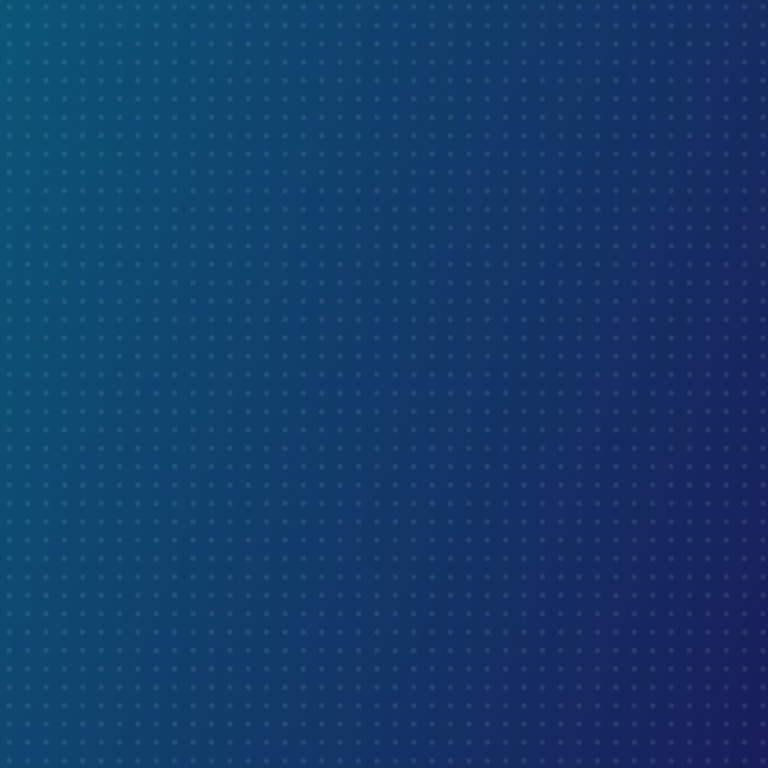
Write a Shadertoy shader that draws this background.

```glsl
// Fine grid of faint pale dots over a teal to indigo gradient.
// The gradient runs along a slanted axis and carries a very slight hue
// drift; the dots are soft discs of nearly even strength, set by fract.

const vec3 TEAL   = vec3(0.043, 0.337, 0.472);
const vec3 INDIGO = vec3(0.096, 0.118, 0.356);
const vec3 DOT_TINT = vec3(0.85, 0.95, 0.95);
const vec3 HUE_DRIFT = vec3(0.002, -0.004, 0.007);

const float GRADIENT_ANGLE = 0.349;         // radians below the horizontal
const float PITCH = 0.02394;                // spacing of the dots
const vec2  FIRST_DOT = vec2(0.0120, 0.0091); // measured from the upper left
const float DOT_RADIUS = 0.0034;
const float DOT_SOFTNESS = 0.0018;
const float DOT_OPACITY = 0.098;
const float DOT_VARIATION = 0.15;
const float DRIFT_CELLS = 24.0;             // drift cells across the canvas

float hash(vec2 p) {
    vec3 q = fract(p.xyx * 0.1031);
    q += dot(q, q.yzx + 33.33);
    return fract((q.x + q.y) * q.z);
}

float valueNoise(vec2 p) {
    vec2 i = floor(p);
    vec2 f = p - i;
    f = f * f * (3.0 - 2.0 * f);
    float low  = mix(hash(i), hash(i + vec2(1.0, 0.0)), f.x);
    float high = mix(hash(i + vec2(0.0, 1.0)), hash(i + 1.0), f.x);
    return mix(low, high, f.y);
}

// Linear gradient whose ends touch opposite corners of the unit square.
vec3 slantedGradient(vec2 p, float angle, vec3 start, vec3 end) {
    vec2 axis = vec2(cos(angle), sin(angle));
    float t = dot(p, axis) / (axis.x + axis.y);
    return mix(start, end, clamp(t, 0.0, 1.0));
}

// Coverage of a square grid of soft discs, each with its own strength.
float dotGrid(vec2 p, vec2 firstCentre, float pitch, float radius, float blur) {
    vec2 grid = (p - firstCentre) / pitch + 0.5;
    float edge = length(fract(grid) - 0.5) * pitch - radius;
    float strength = 1.0 + DOT_VARIATION * (hash(floor(grid) + 11.0) - 0.5);
    return strength * (1.0 - smoothstep(-blur, blur, edge));
}

void mainImage(out vec4 fragColor, in vec2 fragCoord) {
    // Canvas units, with y running downwards
    vec2 p = fragCoord / iResolution.xy;
    p.y = 1.0 - p.y;

    // Background
    vec3 colour = slantedGradient(p, GRADIENT_ANGLE, TEAL, INDIGO);
    colour += HUE_DRIFT * (valueNoise(p * DRIFT_CELLS) - 0.5);

    // Dots, never sharper than one pixel
    float blur = max(DOT_SOFTNESS, 0.75 / iResolution.y);
    float dots = dotGrid(p, FIRST_DOT, PITCH, DOT_RADIUS, blur);
    colour = mix(colour, DOT_TINT, dots * DOT_OPACITY);

    fragColor = vec4(colour, 1.0);
}
```
